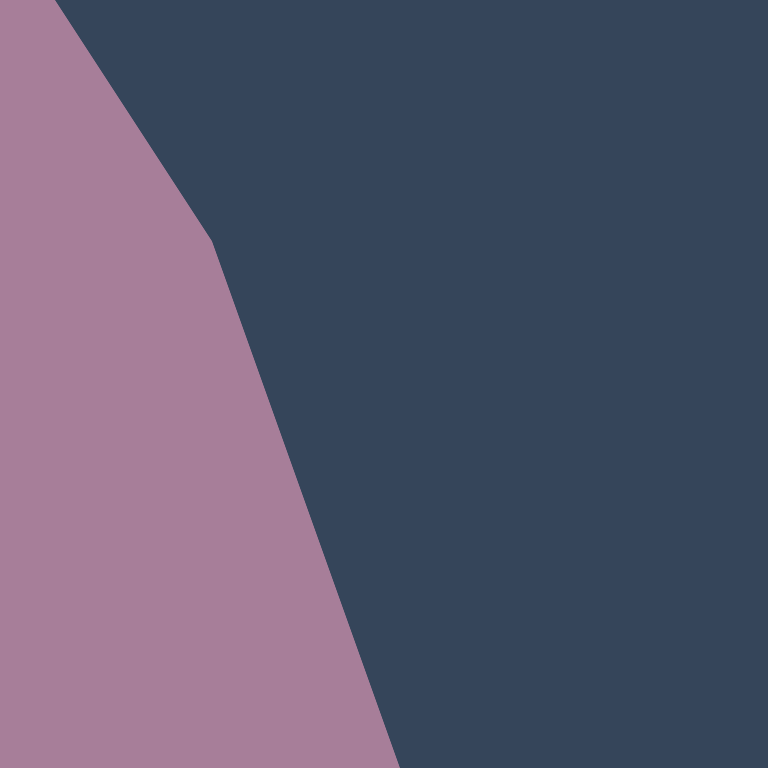
Write a WebGL 1 fragment shader that draws this background.

```glsl
precision highp float;
// Flat slate background with a mauve convex panel on the left, bounded by a bent edge.

uniform vec2 u_resolution;

const vec3 SLATE = vec3(0.206, 0.271, 0.353);
const vec3 MAUVE = vec3(0.655, 0.494, 0.600);

// Corners of the bent edge, from top to bottom
const vec2 EDGE_TOP = vec2(0.0716, 1.0);
const vec2 EDGE_BEND = vec2(0.2760, 0.6860);
const vec2 EDGE_BOTTOM = vec2(0.5208, 0.0);

// Signed distance to the line from a down to b, positive on its right
float lineDistance(vec2 p, vec2 a, vec2 b) {
  vec2 along = normalize(b - a);
  return dot(p - a, vec2(-along.y, along.x));
}

// Signed distance to the overlap of the two half planes, negative inside
float panelDistance(vec2 p, vec2 top, vec2 bend, vec2 bottom) {
  return max(lineDistance(p, top, bend), lineDistance(p, bend, bottom));
}

// Coverage of a shape, softened across about one pixel
float coverage(float dist, float pixel) {
  return 1.0 - smoothstep(-0.5 * pixel, 0.5 * pixel, dist);
}

void main() {
  vec2 uv = gl_FragCoord.xy / u_resolution;
  float pixel = 1.0 / min(u_resolution.x, u_resolution.y);

  float panel = panelDistance(uv, EDGE_TOP, EDGE_BEND, EDGE_BOTTOM);
  vec3 color = mix(SLATE, MAUVE, coverage(panel, pixel));

  gl_FragColor = vec4(color, 1.0);
}
```
